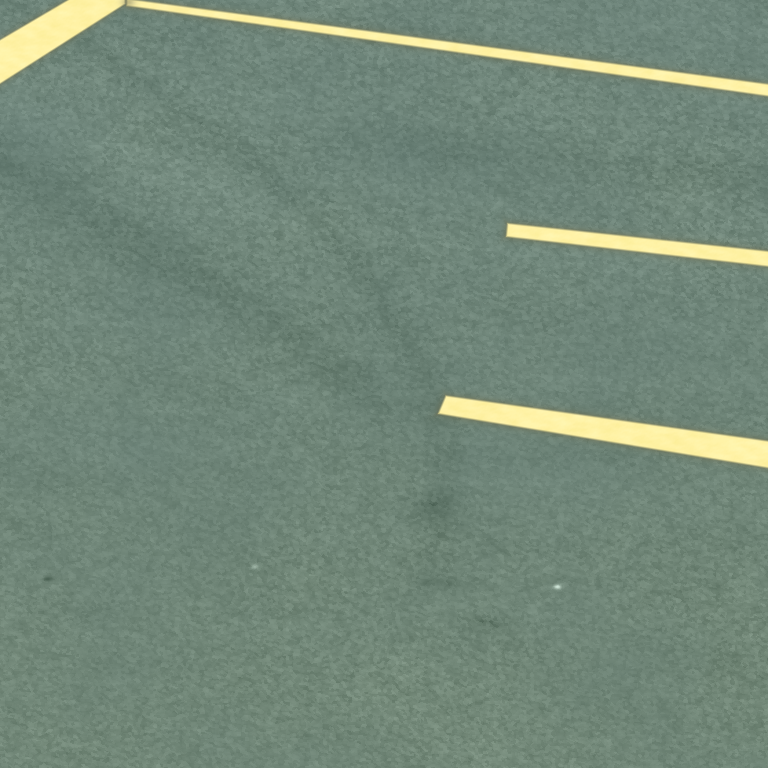
Reproduce this texture procedurally as a three.js fragment shader.

```glsl
// Green asphalt crossed by sunlit pale yellow road stripes in perspective.
// Stripes are tapered distance bands with soft brown rims; the ground layers
// cellular grain, sine mottling, curved tyre shadows and scattered specks.
varying vec2 vUv;

const vec3 ASPHALT = vec3(0.435, 0.522, 0.472);
const vec3 PAINT = vec3(1.0, 0.95, 0.65);
const vec3 RIM = vec3(0.45, 0.44, 0.31);

vec2 hash2(vec2 p) {
  vec3 q = fract(vec3(p.xyx) * vec3(0.1031, 0.1030, 0.0973));
  q += dot(q, q.yzx + 33.33);
  return fract((q.xx + q.yz) * q.zy);
}

// Distance to the nearest jittered point (x) and that cell's random tone (y)
vec2 cellular(vec2 p) {
  vec2 cell = floor(p), local = fract(p);
  vec2 nearest = vec2(8.0, 0.0);
  for (int j = -1; j <= 1; j++) {
    for (int i = -1; i <= 1; i++) {
      vec2 offset = vec2(float(i), float(j));
      vec2 h = hash2(cell + offset + 40.0);
      float d = length(offset + h - local);
      if (d < nearest.x) nearest = vec2(d, fract(h.x * 7.0 + h.y * 3.0));
    }
  }
  return nearest;
}

// Layered, rotated sines for broad uneven tone, about -1 to 1
float mottle(vec2 p) {
  float sum = 0.0, amp = 0.5;
  for (int i = 0; i < 5; i++) {
    sum += amp * sin(p.x + 1.3 * sin(p.y)) * cos(p.y * 0.9 + 0.7 * p.x);
    p = mat2(0.8, -0.6, 0.6, 0.8) * p * 1.8 + 2.7;
    amp *= 0.62;
  }
  return sum;
}

// Signed distance to a stripe from a to b; half heights taper, start leans
float stripe(vec2 p, vec2 a, vec2 b, vec2 halfHeight, float lean) {
  float t = (p.x - a.x) / (b.x - a.x);
  float dy = p.y - mix(a.y, b.y, t);
  float side = abs(dy) - mix(halfHeight.x, halfHeight.y, t);
  float start = a.x - p.x + lean * dy;
  return max(max(side, start), p.x - b.x);
}

// Soft band along a parabola with coefficients k
float tyreMark(vec2 p, vec3 k, float width) {
  float d = (p.y - k.x - p.x * (k.y + k.z * p.x)) / width;
  return exp(-d * d);
}

float spot(vec2 p, vec2 centre, vec2 size) {
  vec2 d = (p - centre) / size;
  return exp(-dot(d, d));
}

vec3 ground(vec2 p) {
  vec2 along = vec2(p.x, p.y + 0.13 * p.x);
  float broad = mottle(p * 7.0);
  float streaks = mottle(along * vec2(7.0, 42.0) + 3.0);
  float fine = mottle(along * vec2(70.0, 120.0));

  // Grain in two sizes, stronger in patches
  vec2 coarse = cellular(along * vec2(105.0, 150.0));
  vec2 small = cellular(along * vec2(210.0, 270.0) + 9.0);
  float grain = (coarse.y - 0.5) * 0.035 + (small.y - 0.5) * 0.055
              + (0.45 - coarse.x) * 0.035;
  float tone = grain * (0.9 + 0.35 * broad) + 0.012 * broad
             + 0.013 * streaks + 0.010 * fine;

  // Sweeping tyre shadows and the darker lane under the far stripe
  tone -= 0.032 * tyreMark(p, vec3(0.785, -0.5, -0.26), 0.035)
        * smoothstep(0.6, 0.4, p.x);
  tone -= 0.024 * tyreMark(p.yx, vec3(0.363, 1.14, -1.5), 0.025)
        * smoothstep(0.15, 0.35, p.y);
  tone -= 0.022 * tyreMark(p, vec3(0.86, -0.09, 0.0), 0.03)
        * smoothstep(0.3, 0.65, p.x);
  tone += 0.022 * tyreMark(p, vec3(0.86, -0.35, -0.1), 0.025)
        * smoothstep(0.5, 0.2, p.x);

  // Scuffs
  float scuffs = spot(p, vec2(0.565, 0.34), vec2(0.025, 0.02))
               + spot(p, vec2(0.635, 0.19), vec2(0.03, 0.012))
               + spot(p, vec2(0.575, 0.24), vec2(0.025, 0.008));
  tone -= scuffs * (0.025 + 0.08 * smoothstep(0.5, 0.9, coarse.y));
  tone -= 0.13 * spot(p, vec2(0.062, 0.246), vec2(0.006, 0.003));
  tone += 0.35 * spot(p, vec2(0.726, 0.236), vec2(0.005, 0.003));
  tone += 0.18 * spot(p, vec2(0.332, 0.262), vec2(0.004, 0.003));

  // Mossy tint toward the near ground, bluish toward the far ground
  float moss = smoothstep(0.9, 0.0, p.y) + 0.5 * broad - 0.5;
  return ASPHALT + tone + vec3(0.006, 0.002, -0.014) * moss;
}

void main() {
  vec2 p = vUv;
  float d = stripe(p, vec2(0.165, 0.997), vec2(1.1, 0.869), vec2(0.0045, 0.0082), 0.0);
  d = min(d, stripe(p, vec2(0.660, 0.7005), vec2(1.1, 0.652), vec2(0.0088, 0.0102), 0.1));
  d = min(d, stripe(p, vec2(0.5755, 0.473), vec2(1.1, 0.393), vec2(0.0125, 0.0187), 0.4));
  d = min(d, stripe(p, vec2(-0.1, 0.8582), vec2(0.163, 1.0194), vec2(0.031, 0.0244), 0.0));

  vec3 colour = ground(p);
  float rim = exp(-max(d, 0.0) / 0.0035);
  colour = mix(colour, RIM, 0.6 * rim);

  float wear = mottle(p * vec2(90.0, 150.0));
  vec3 paint = PAINT + vec3(0.012, 0.018, 0.05) * wear;
  colour = mix(colour, paint, smoothstep(0.0018, -0.0022, d));

  // Dirt where the broad band meets the far stripe
  colour = mix(colour, RIM, 0.45 * spot(p, vec2(0.167, 0.997), vec2(0.009, 0.006)));
  gl_FragColor = vec4(colour, 1.0);
}
```
